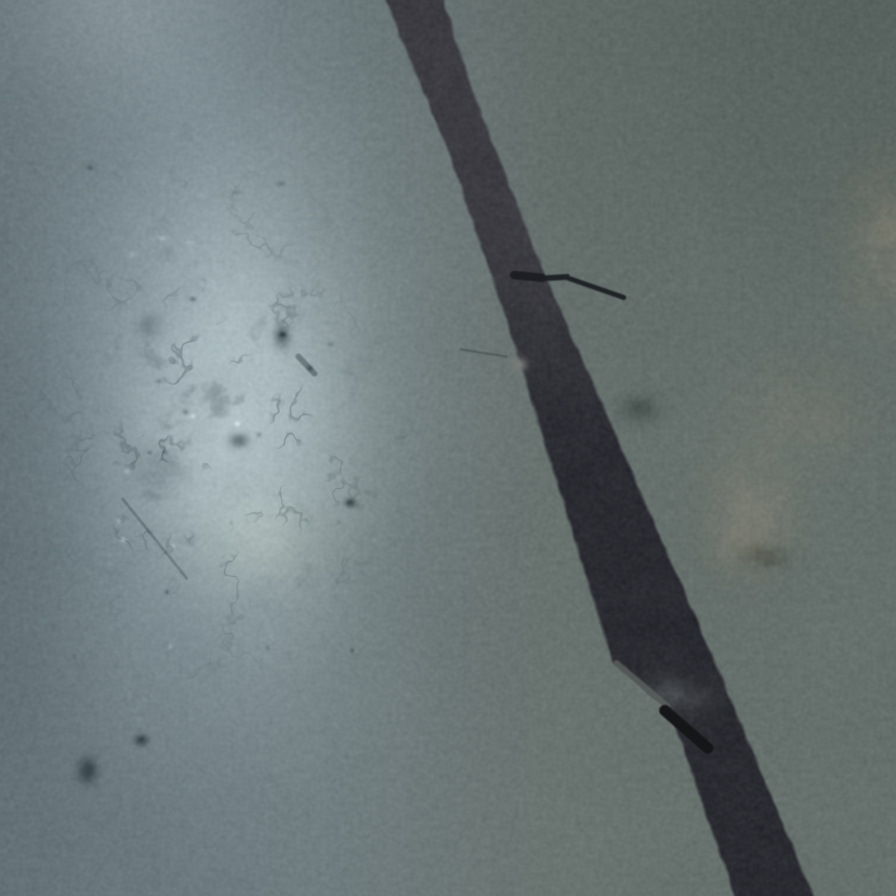
A WebGL 1 fragment shader for this texture:

```glsl
precision highp float;
uniform vec2 u_resolution;

vec2 hash2(vec2 p) {
  p = vec2(dot(p, vec2(127.1, 311.7)), dot(p, vec2(269.5, 183.3)));
  return fract(sin(p) * 43758.55);
}

float gradNoise(vec2 p) {
  vec2 i = floor(p), f = fract(p);
  vec2 w = f * f * f * (f * (f * 6.0 - 15.0) + 10.0);
  float a = dot(hash2(i) * 2.0 - 1.0, f);
  float b = dot(hash2(i + vec2(1, 0)) * 2.0 - 1.0, f - vec2(1, 0));
  float c = dot(hash2(i + vec2(0, 1)) * 2.0 - 1.0, f - vec2(0, 1));
  float d = dot(hash2(i + vec2(1, 1)) * 2.0 - 1.0, f - vec2(1, 1));
  return mix(mix(a, b, w.x), mix(c, d, w.x), w.y);
}

float fbm(vec2 p) {
  float sum = 0.0, amp = 0.6;
  for (int i = 0; i < 4; i++) {
    sum += amp * gradNoise(p);
    p = p * 2.03 + 7.3;
    amp *= 0.55;
  }
  return sum;
}

float blob(vec2 p, vec2 center, vec2 size) {
  vec2 d = (p - center) / size;
  return exp(-dot(d, d));
}

float segment(vec2 p, vec2 a, vec2 b) {
  vec2 d = b - a;
  return length(p - a - d * clamp(dot(p - a, d) / dot(d, d), 0.0, 1.0));
}

float stroke(vec2 p, vec2 a, vec2 b, float width) {
  return 1.0 - smoothstep(width - 0.0015, width + 0.002, segment(p, a, b));
}

// Falls from 0 at height top to 1 at height bottom
float descend(float y, float top, float bottom) {
  return clamp((top - y) / (top - bottom), 0.0, 1.0);
}

float stripLeft(float y) {
  return 0.430 + 0.071 * descend(y, 1.0, 0.83) + 0.072 * descend(y, 0.83, 0.62)
    + 0.111 * descend(y, 0.62, 0.26) + 0.065 * descend(y, 0.26, 0.205)
    + 0.071 * descend(y, 0.205, 0.0);
}

float stripRight(float y) {
  return 0.495 + 0.032 * descend(y, 1.0, 0.90) + 0.078 * descend(y, 0.90, 0.70)
    + 0.072 * descend(y, 0.70, 0.538) + 0.117 * descend(y, 0.538, 0.27)
    + 0.114 * descend(y, 0.27, 0.0);
}

void main() {
  vec2 p = gl_FragCoord.xy / u_resolution;
  float cloud = fbm(p * 7.0);
  float grain = gradNoise(p * 190.0) + 0.7 * gradNoise(p * 95.0);

  // Floor, cool on the left and greener on the right
  vec3 color = mix(vec3(0.39, 0.445, 0.465), vec3(0.395, 0.435, 0.42), smoothstep(0.2, 0.7, p.x));
  color -= 0.05 * blob(p, vec2(1.0, 1.0), vec2(0.35, 0.3));
  color -= 0.035 * blob(p, vec2(0.0, 0.45), vec2(0.09, 0.35));
  color += 0.02 * cloud;

  // Reflected light
  float core = blob(p, vec2(0.265, 0.54), vec2(0.125, 0.24));
  color += vec3(0.19, 0.195, 0.19) * core * (1.0 + 0.35 * cloud);
  color += vec3(0.105, 0.11, 0.115) * blob(p, vec2(0.25, 0.6), vec2(0.25, 0.42));
  color += 0.09 * blob(p, vec2(0.13, 1.02), vec2(0.13, 0.12));
  color += 0.03 * blob(p, vec2(0.4, 0.05), vec2(0.3, 0.2));
  color += vec3(0.05, 0.045, 0.02) * blob(p, vec2(0.29, 0.40), vec2(0.06, 0.05));

  // Rusty stains
  float rust = blob(p, vec2(0.835, 0.42), vec2(0.045, 0.06)) + 0.45 * blob(p, vec2(0.89, 0.54), vec2(0.07, 0.06))
    + 0.9 * blob(p, vec2(1.0, 0.73), vec2(0.05, 0.08));
  color += vec3(0.10, 0.06, 0.03) * rust * (0.8 + 1.2 * fbm(p * 22.0));

  // Worn patches and hairline cracks
  float wear = blob(p, vec2(0.25, 0.53), vec2(0.14, 0.2));
  float patches = smoothstep(0.12, 0.4, fbm(p * 19.0 + 3.0));
  float cracks = 1.0 - smoothstep(0.0, 0.045, abs(fbm(p * 15.0 + 11.0)));
  cracks *= smoothstep(0.02, 0.25, gradNoise(p * 17.0 + 5.0));
  color -= wear * (0.12 * patches + 0.16 * cracks);
  float smudge = blob(p, vec2(0.18, 0.478), vec2(0.028, 0.022)) + blob(p, vec2(0.168, 0.635), vec2(0.015, 0.012))
    + blob(p, vec2(0.713, 0.544), vec2(0.022, 0.016)) + blob(p, vec2(0.853, 0.38), vec2(0.024, 0.014));
  color -= 0.12 * smudge * (0.8 + fbm(p * 45.0));

  // Distinct dark spots and scratches
  float spots = blob(p, vec2(0.267, 0.508), vec2(0.01, 0.008)) + blob(p, vec2(0.315, 0.625), vec2(0.009, 0.013))
    + blob(p, vec2(0.391, 0.439), vec2(0.006, 0.005)) + 0.7 * blob(p, vec2(0.098, 0.14), vec2(0.011, 0.014))
    + 0.8 * blob(p, vec2(0.158, 0.174), vec2(0.007, 0.006));
  color -= 0.28 * spots;
  color -= 0.2 * stroke(p, vec2(0.333, 0.602), vec2(0.351, 0.583), 0.003);
  color -= 0.13 * stroke(p, vec2(0.137, 0.443), vec2(0.208, 0.355), 0.0012);
  color -= 0.1 * stroke(p, vec2(0.515, 0.61), vec2(0.565, 0.602), 0.001);

  // Scattered specks, pale and dark
  for (int i = 0; i < 40; i++) {
    vec2 seed = hash2(vec2(float(i), 4.0));
    vec2 center = mix(vec2(0.08, 0.24), vec2(0.43, 0.86), seed);
    float tone = fract(float(i) * 0.618) - 0.55;
    color += 0.3 * tone * blob(p, center, vec2(0.002 + 0.003 * seed.y, 0.003));
  }
  color += 0.035 * grain;

  // Dark strip with a slightly ragged border
  float ragged = 0.003 * gradNoise(p * 60.0);
  float left = stripLeft(p.y) + ragged, right = stripRight(p.y) + ragged;
  float strip = smoothstep(left - 0.003, left + 0.003, p.x) * (1.0 - smoothstep(right - 0.003, right + 0.003, p.x));
  vec3 tape = mix(vec3(0.165, 0.17, 0.195), vec3(0.235, 0.235, 0.26), smoothstep(0.45, 0.75, p.y));
  tape += 0.035 * grain + 0.03 * fbm(p * 25.0);
  color = mix(color, tape, strip);

  // Folded flap
  float fold = blob(p, vec2(0.747, 0.222), vec2(0.04, 0.02)) * strip;
  color += vec3(0.13, 0.14, 0.13) * fold * (0.8 + fbm(p * 40.0));
  color = mix(color, vec3(0.36, 0.38, 0.37), 0.8 * stroke(p, vec2(0.688, 0.26), vec2(0.745, 0.212), 0.003));
  color = mix(color, vec3(0.08, 0.085, 0.09), stroke(p, vec2(0.742, 0.207), vec2(0.79, 0.165), 0.006));
  color = mix(color, vec3(0.47, 0.48, 0.47), blob(p, vec2(0.579, 0.593), vec2(0.009, 0.008)));

  // Twig across the strip
  float twig = max(stroke(p, vec2(0.574, 0.693), vec2(0.605, 0.69), 0.0045), stroke(p, vec2(0.6, 0.689), vec2(0.633, 0.691), 0.003));
  twig = max(twig, stroke(p, vec2(0.633, 0.69), vec2(0.696, 0.668), 0.0025));
  color = mix(color, vec3(0.10, 0.11, 0.13), 0.92 * twig);

  gl_FragColor = vec4(clamp(color, 0.0, 1.0), 1.0);
}
```
